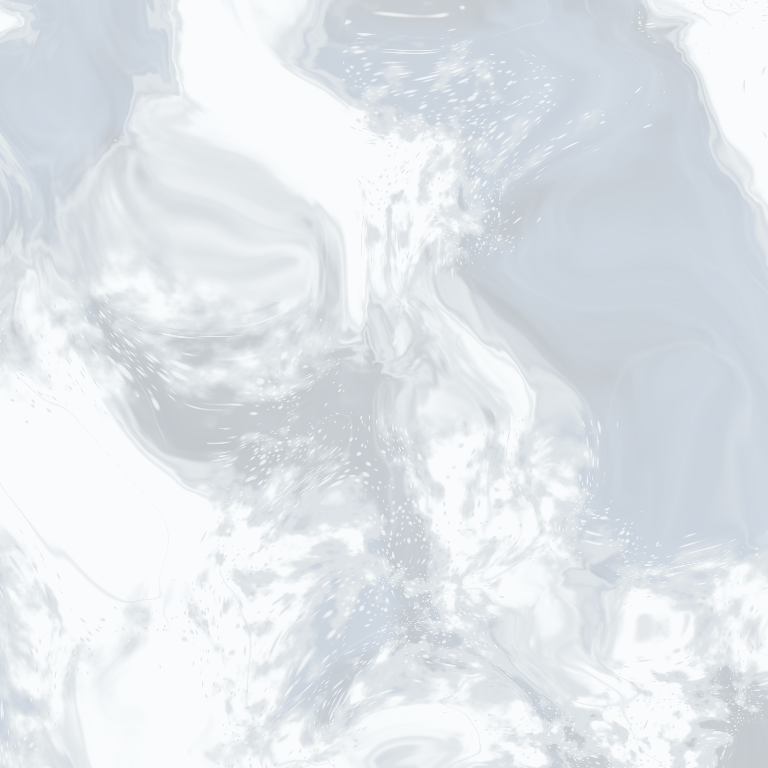
Give the GLSL for this texture, as a Shadertoy shader.

```glsl
#define SLATE vec3(0.785, 0.808, 0.826)
#define ICE_BLUE vec3(0.808, 0.840, 0.880)
#define MIST vec3(0.873, 0.895, 0.908)
#define SNOW vec3(0.975, 0.985, 0.990)
#define RIVER_COUNT 2.0
#define RIVER_SLANT 0.5
#define RIVER_SHIFT 0.37
#define RIVER_DEPTH 0.15
#define FOLD_SIZE 0.21
#define CRUMBLE 0.42
#define SPECK_CELLS 85.0

float hash(vec2 cell) {
    vec3 h = fract(cell.xyx * 0.1031);
    h += dot(h, h.yzx + 33.33);
    return fract((h.x + h.y) * h.z);
}

float noise(vec2 p) {
    vec2 cell = floor(p), f = fract(p);
    f = f * f * f * (f * (f * 6.0 - 15.0) + 10.0);
    float low = mix(hash(cell), hash(cell + vec2(1, 0)), f.x);
    float high = mix(hash(cell + vec2(0, 1)), hash(cell + vec2(1, 1)), f.x);
    return mix(low, high, f.y);
}

float fbm(vec2 p) {
    float sum = 0.0, weight = 0.5;
    for (int i = 0; i < 6; i++) {
        sum += weight * noise(p);
        p = mat2(1.6, 1.2, -1.2, 1.6) * p + 11.3;
        weight *= 0.5;
    }
    return sum / 0.984;
}

// Repeated displacement folds the paint into swirls
vec2 fold(vec2 p) {
    float size = FOLD_SIZE, freq = 3.4;
    for (int i = 0; i < 4; i++) {
        vec2 push = vec2(noise(p * freq + 21.7), noise(p * freq + 58.1)) - 0.5;
        p += size * push;
        size *= 0.5;
        freq *= 1.9;
    }
    return p;
}

// Round droplets, one per cell, kept where the chance allows
float specks(vec2 p, float cells, float chance) {
    vec2 q = p * cells, cell = floor(q);
    vec2 center = 0.27 + 0.46 * vec2(hash(cell + 3.1), hash(cell + 47.9));
    float radius = mix(0.08, 0.25, hash(cell + 71.3));
    float blur = 0.8 * cells / iResolution.y;
    float dotMask = 1.0 - smoothstep(radius - blur, radius + blur, length(fract(q) - center));
    return dotMask * step(hash(cell + 90.7), chance);
}

void mainImage(out vec4 fragColor, in vec2 fragCoord) {
    vec2 uv = fragCoord / iResolution.y;
    vec2 p = fold(uv);
    vec2 flow = vec2(p.x + RIVER_SLANT * p.y, p.y - RIVER_SLANT * p.x);

    // Slanted rivers broken up by cloudy noise
    float river = cos(6.2832 * RIVER_COUNT * (flow.x - RIVER_SHIFT));
    float height = 0.5 + RIVER_DEPTH * river + (fbm(flow * vec2(5.0, 3.2) + 7.0) - 0.5);

    // Fine brush streaks and crumbling patches
    float streak = fbm(flow * vec2(26.0, 6.0) + 31.0) - 0.5;
    float crumbly = smoothstep(0.42, 0.68, noise(uv * 5.5 + 14.0));
    float grain = fbm(mix(uv, p, 0.4) * 48.0) - 0.5;
    float tone = height + 0.16 * streak + CRUMBLE * crumbly * grain;

    // Thin hems that follow the shores
    float shore = exp(-pow((height - 0.5) / 0.075, 2.0));
    float smoothPaint = 1.0 - crumbly;
    tone += 0.055 * shore * smoothPaint * sin(height * 95.0 + 5.0 * streak);

    // Base pigments, then mist and snow on top
    float tint = smoothstep(0.36, 0.62, fbm(p * 3.6 + 83.0) + 0.25 * streak);
    vec3 color = mix(SLATE, ICE_BLUE, tint);
    color += 0.05 * streak;
    float softness = mix(0.035, 0.085, noise(uv * 4.0 + 40.0));
    color = mix(color, MIST, smoothstep(0.455 - softness, 0.455 + softness, tone));
    color = mix(color, SNOW, smoothstep(0.58 - softness, 0.58 + softness, tone));

    // Hairline veins: pale in the dark paint, grey in the light
    float vein = 1.0 - smoothstep(0.0, 0.035, abs(noise(flow * vec2(20.0, 7.0) + 63.0) - 0.5));
    vein *= smoothstep(0.45, 0.7, noise(p * 7.0 + 29.0));
    color = mix(color, tone < 0.52 ? MIST : mix(ICE_BLUE, MIST, 0.5), 0.4 * vein);

    // Droplets scattered along the crumbling shores
    float spray = crumbly * exp(-pow((height - 0.43) / 0.075, 2.0));
    float drops = max(specks(p, SPECK_CELLS, 0.6 * spray),
                      specks(p + 5.3, SPECK_CELLS * 1.7, 0.7 * spray));
    color = mix(color, SNOW, 0.75 * drops);
    float pits = specks(p + 9.1, SPECK_CELLS * 1.4, 0.35 * crumbly * smoothstep(0.5, 0.56, height));
    color = mix(color, SLATE, 0.4 * pits);

    fragColor = vec4(clamp(color, 0.0, 1.0), 1.0);
}
```
